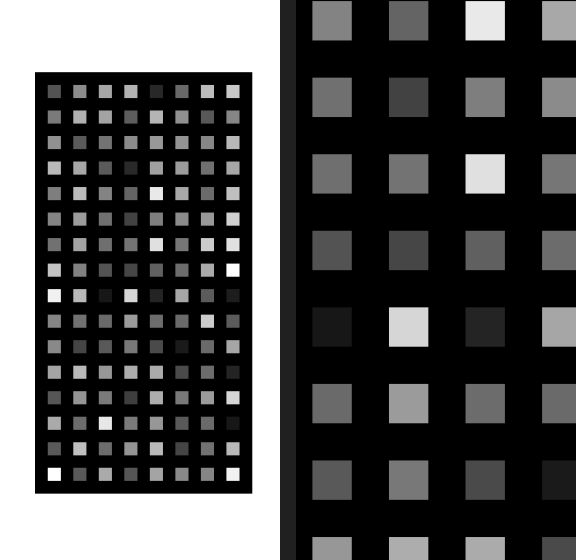
Left, the full canvas; right, a detail of the centre.
This pattern is drawn by a Shadertoy shader. Its source:

```glsl
// Black panel on white, holding a grid of squares in random greys.

#define GRID vec2(8.0, 16.0)               // squares across and down
#define PITCH (35.0 / 384.0)               // cell size, in canvas widths
#define SQUARE (18.0 / 384.0)              // side of a square
#define PANEL_SIZE vec2(298.0, 578.0) / 384.0
#define PANEL_OFFSET vec2(5.0, -4.0) / 384.0
#define GREY_MEAN 0.53
#define GREY_SPREAD 1.12
#define SEED 7u

// Integer hash giving three values from 0 to 1
vec3 hash3(uvec3 v) {
    v = v * 1664525u + 1013904223u;
    v += v.yzx * v.zxy;
    v ^= v >> 16u;
    v += v.yzx * v.zxy;
    return vec3(v >> 8u) / 16777216.0;
}

// Antialiased coverage of a centred box
float boxCoverage(vec2 p, vec2 halfSize, float pixel) {
    vec2 edge = clamp((halfSize - abs(p)) / pixel + 0.5, 0.0, 1.0);
    return edge.x * edge.y;
}

// Bell-shaped spread of greys, mostly mid tones
float cellGrey(vec2 cell) {
    vec3 h = hash3(uvec3(uvec2(cell), SEED));
    float bell = dot(h, vec3(1.0 / 3.0)) - 0.5;
    return clamp(GREY_MEAN + GREY_SPREAD * bell, 0.0, 1.0);
}

void mainImage(out vec4 fragColor, in vec2 fragCoord) {
    float pixel = 1.0 / iResolution.x;
    vec2 p = (fragCoord - 0.5 * iResolution.xy) * pixel - PANEL_OFFSET;

    // Grid cell and position within it
    vec2 gridPos = p / PITCH + 0.5 * GRID;
    vec2 cell = clamp(floor(gridPos), vec2(0.0), GRID - 1.0);
    vec2 local = (gridPos - cell - 0.5) * PITCH;

    // Panel over white, then squares over the panel
    float shade = 1.0 - boxCoverage(p, 0.5 * PANEL_SIZE, pixel);
    float square = boxCoverage(local, vec2(0.5 * SQUARE), pixel);
    shade = mix(shade, cellGrey(cell), square);

    fragColor = vec4(vec3(shade), 1.0);
}
```
